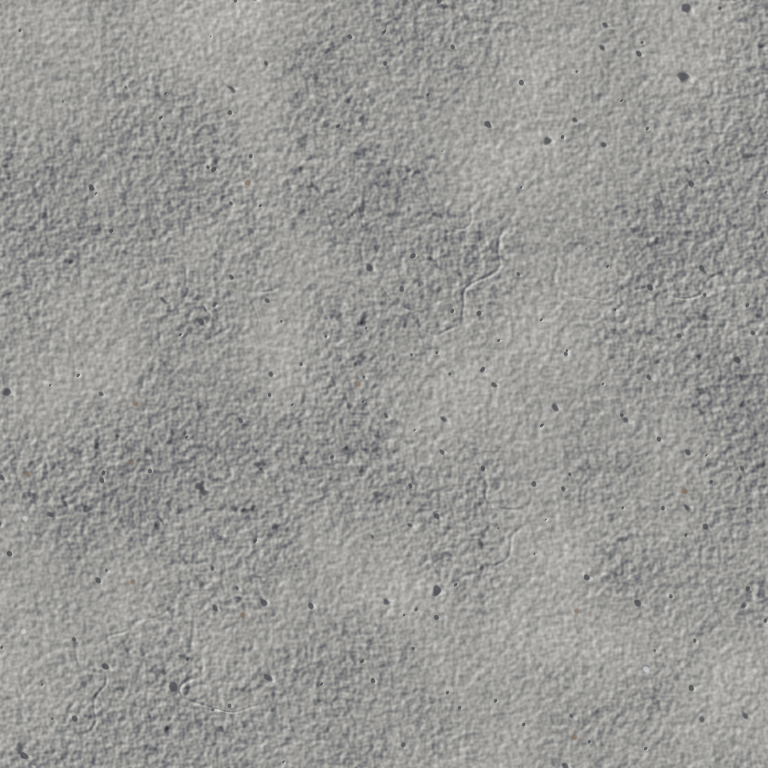
Give the GLSL for this texture, as a three.js fragment shader.

```glsl
// Weathered grey concrete: fine sandy relief lit from the upper left,
// soft cloudy stains, scattered shadowed pits, faint creases and a few
// rust or chalk flecks, all built from gradient noise and jittered cells.

varying vec2 vUv;

vec2 hash2(vec2 p) {
  vec3 q = fract(vec3(p.xyx) * vec3(0.1031, 0.1030, 0.0973));
  q += dot(q, q.yzx + 33.33);
  return fract((q.xx + q.yz) * q.zy);
}

vec2 gradientAt(vec2 cell) {
  float angle = 6.2832 * hash2(cell).x;
  return vec2(cos(angle), sin(angle));
}

float gradientNoise(vec2 p) {
  vec2 i = floor(p), f = fract(p);
  vec2 u = f * f * f * (f * (f * 6.0 - 15.0) + 10.0);
  vec2 right = vec2(1.0, 0.0), up = vec2(0.0, 1.0);
  float bottom = mix(dot(gradientAt(i), f),
                     dot(gradientAt(i + right), f - right), u.x);
  float top = mix(dot(gradientAt(i + up), f - up),
                  dot(gradientAt(i + 1.0), f - 1.0), u.x);
  return mix(bottom, top, u.y);
}

float cloudNoise(vec2 p) {
  float sum = 0.0, amplitude = 1.0;
  for (int octave = 0; octave < 5; octave++) {
    sum += amplitude * gradientNoise(p);
    p = mat2(1.6, 1.2, -1.2, 1.6) * p + 17.3;
    amplitude *= 0.66;
  }
  return sum;
}

// Sandy surface height with a few shallow, wandering creases
float surfaceHeight(vec2 p) {
  float sand = 0.65 * gradientNoise(p * 62.0 + 5.0)
             + 0.62 * gradientNoise(p * 118.0 + 31.0)
             + 0.36 * gradientNoise(p * 205.0 + 73.0);
  float path = gradientNoise(p * 8.0 + 40.0) + 0.3 * gradientNoise(p * 25.0 + 9.0);
  float crease = 1.0 - smoothstep(0.0, 0.045, abs(path));
  float creased = smoothstep(0.12, 0.4, gradientNoise(p * 4.0 + 61.0));
  return sand - 0.45 * crease * creased;
}

// Irregular pits in jittered cells: x is shadow, y is the lit far rim
vec2 scatterPits(vec2 p, float cells, float density, float maxRadius) {
  vec2 q = p * cells, home = floor(q);
  float wobble = gradientNoise(p * 95.0 + cells);
  vec2 pits = vec2(0.0);
  for (int y = -1; y <= 1; y++) {
    for (int x = -1; x <= 1; x++) {
      vec2 cell = home + vec2(float(x), float(y));
      vec2 pick = hash2(cell + cells * 3.0);
      vec2 d = (q - cell - hash2(cell + 91.0)) / cells;
      float radius = maxRadius * mix(0.4, 1.0, pick.y * pick.y);
      float present = step(pick.x, density);
      d.x += d.y * (pick.y - 0.5);
      float pit = length(d * vec2(1.0, 0.85)) / radius + 0.9 * wobble;
      float rim = length(d - radius * vec2(1.2, -0.5)) / radius + 0.9 * wobble;
      pits.x = max(pits.x, present * (1.0 - smoothstep(0.45, 1.15, pit)));
      pits.y = max(pits.y, present * (1.0 - smoothstep(0.4, 1.1, rim)));
    }
  }
  return pits;
}

// One small coloured fleck in some of the cells
float scatterFlecks(vec2 p, float cells, float density) {
  vec2 q = p * cells, cell = floor(q);
  vec2 centre = 0.2 + 0.6 * hash2(cell + 7.0);
  float size = length((q - cell - centre) / cells) + 0.002 * gradientNoise(p * 110.0);
  return step(hash2(cell + cells).x, density) * (1.0 - smoothstep(0.002, 0.0048, size));
}

void main() {
  vec2 p = vUv;

  // Broad stains decide both brightness and roughness
  float stain = cloudNoise(p * 3.6 + 12.0);
  float rough = smoothstep(0.45, -0.5, stain + 0.5 * gradientNoise(p * 6.0 + 80.0));

  // Relief shading: slopes that face the upper left are bright
  float slope = surfaceHeight(p + vec2(0.0014, -0.0011))
              - surfaceHeight(p - vec2(0.0014, -0.0011));
  float value = 0.603 + 0.085 * stain;
  value += slope * mix(0.17, 0.28, rough);
  value += 0.11 * gradientNoise(p * 140.0 + 19.0);

  // Chipped hollows gather where the surface is rough
  float hollow = gradientNoise(p * 52.0 + 3.0) + 0.5 * gradientNoise(p * 105.0 + 50.0);
  value -= 0.17 * rough * smoothstep(0.26, 0.62, hollow);

  // Small, medium and rare large pits
  vec2 pits = scatterPits(p, 24.0, 0.28, 0.0048);
  pits = max(pits, scatterPits(p + 0.37, 9.0, 0.28, 0.0075));
  pits = max(pits, scatterPits(p + 0.71, 3.0, 0.14, 0.011));
  value += 0.10 * pits.y * (1.0 - pits.x);
  value = mix(value, 0.27, 0.72 * pits.x);

  // Cool shadows, warm lit cement
  vec3 coolTint = vec3(-0.010, -0.004, 0.012);
  vec3 warmTint = vec3(0.006, 0.003, -0.012);
  vec3 color = value + mix(coolTint, warmTint, smoothstep(0.44, 0.62, value));

  color = mix(color, vec3(0.50, 0.40, 0.32), 0.6 * scatterFlecks(p, 7.0, 0.1));
  color = mix(color, vec3(0.82, 0.83, 0.85), 0.8 * scatterFlecks(p + 0.43, 6.0, 0.08));
  gl_FragColor = vec4(clamp(color, 0.0, 1.0), 1.0);
}
```
